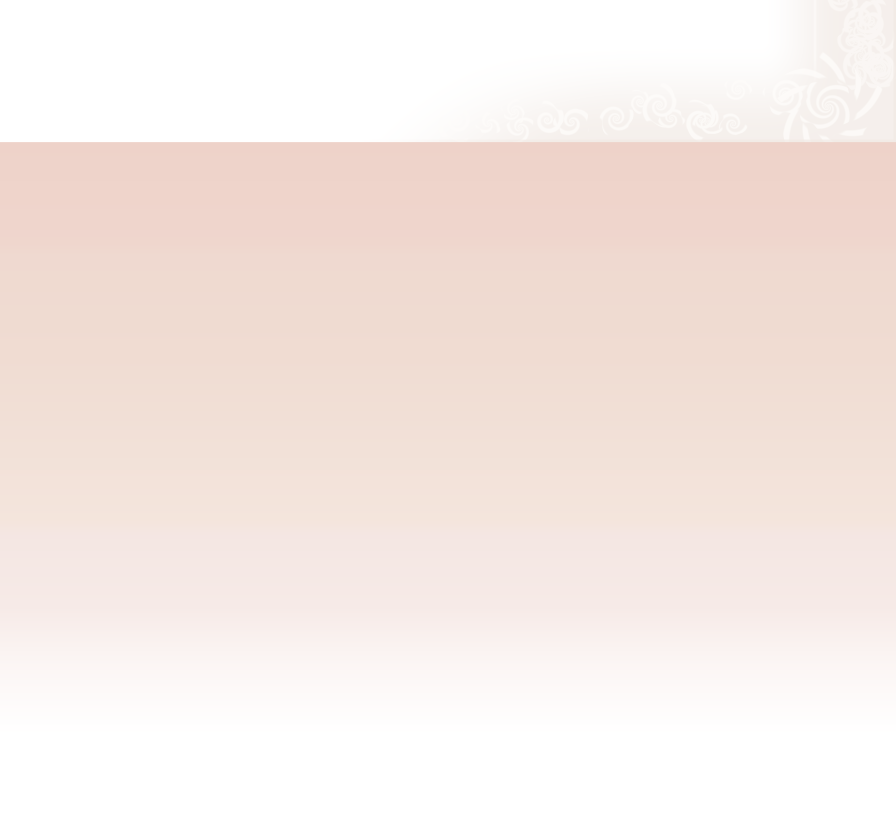
This background is drawn by a WebGL 2 fragment shader. Its source:

```glsl
#version 300 es
precision highp float;

uniform vec2 u_resolution;
out vec4 outColor;

const float TAU = 6.2831853;
const float EDGE = 0.827;
const vec3 WHITE = vec3(1.0);
const vec3 CREAM = vec3(0.956, 0.932, 0.916);
const vec3 IVORY = vec3(0.995, 0.988, 0.980);
const vec3 RULE = vec3(0.945, 0.915, 0.895);

// Blush colour in rgb, height on the canvas in w
const vec4 BLUSH[9] = vec4[9](
    vec4(0.933, 0.824, 0.788, 0.827), vec4(0.939, 0.838, 0.804, 0.705),
    vec4(0.936, 0.851, 0.814, 0.690), vec4(0.940, 0.863, 0.824, 0.565),
    vec4(0.956, 0.898, 0.865, 0.365), vec4(0.957, 0.903, 0.888, 0.350),
    vec4(0.965, 0.918, 0.906, 0.262), vec4(0.985, 0.960, 0.953, 0.200),
    vec4(1.000, 1.000, 1.000, 0.106));

float hash(float n) {
    return fract(sin(n * 91.345) * 4375.85);
}

float band(float x, float lo, float hi, float soft) {
    return smoothstep(lo - soft, lo + soft, x) * (1.0 - smoothstep(hi - soft, hi + soft, x));
}

vec3 blush(float height) {
    vec3 color = BLUSH[0].rgb;
    for (int i = 1; i < 9; i++) {
        float t = clamp((BLUSH[i - 1].w - height) / (BLUSH[i - 1].w - BLUSH[i].w), 0.0, 1.0);
        color = mix(color, BLUSH[i].rgb, t);
    }
    return color;
}

// Curling strokes that thin out towards a lobed rim
float scroll(vec2 p, float radius, float arms, float twist, float turn, float pixel) {
    float r = max(length(p), 0.0005);
    float angle = atan(p.y, p.x) + turn;
    float phase = arms * angle / TAU + twist * log(r / radius);
    float stroke = abs(fract(phase) - 0.5);
    float width = 0.25 - 0.13 * r / radius;
    float slope = length(vec2(arms / TAU, twist)) / r;
    float soft = max(0.04, slope * pixel);
    float lobes = radius * (0.88 + 0.12 * sin(angle * 5.0 + r / radius * 4.0));
    return (1.0 - smoothstep(width - soft, width + soft, stroke))
        * (1.0 - smoothstep(lobes - pixel, lobes + pixel, r));
}

// Scrolls with jittered places along a strip
float garland(vec2 p, vec2 start, vec2 end, float spread, float seed, float pixel) {
    float ink = 0.0;
    for (int i = 0; i < 15; i++) {
        float n = float(i) + seed;
        vec2 jitter = vec2(hash(n), hash(n + 31.0)) - 0.5;
        vec2 center = mix(start, end, float(i) / 14.0) + jitter * spread;
        float radius = mix(0.014, 0.030, hash(n + 57.0));
        float twist = mix(0.8, 1.4, hash(n + 83.0)) * (hash(n + 7.0) < 0.5 ? -1.0 : 1.0);
        float arms = 1.0 + floor(hash(n + 19.0) * 3.0);
        ink = max(ink, scroll(p - center, radius, arms, twist, hash(n + 43.0) * TAU, pixel));
    }
    return ink;
}

// Header coordinates: x runs left from the right side, y rises from the edge
vec3 header(vec2 p, float pixel) {
    float floorGlow = (1.0 - smoothstep(0.0, 0.125, p.y)) * (1.0 - smoothstep(0.38, 0.66, p.x + p.y));
    float sideGlow = 1.0 - smoothstep(0.065, 0.165, p.x);
    float glow = 1.0 - (1.0 - floorGlow) * (1.0 - sideGlow);
    vec3 color = mix(WHITE, CREAM, glow * 0.9);

    // Floral ornament
    vec2 rose = p - vec2(0.083, 0.043);
    float petals = scroll(rose, 0.070, 9.0, 1.6, 0.4, pixel);
    float heart = scroll(rose, 0.036, 4.0, -1.5, 1.2, pixel);
    float outside = smoothstep(0.034, 0.038, length(rose));
    float ink = max(petals * outside, heart);
    ink = max(ink, garland(p, vec2(0.15, 0.045), vec2(0.52, 0.012), 0.050, 3.0, pixel));
    ink = max(ink, garland(p, vec2(0.03, 0.080), vec2(0.05, 0.175), 0.045, 61.0, pixel) * 0.7);
    color = mix(color, IVORY, ink * 0.8 * smoothstep(0.0, 0.4, glow));

    // Panel rules
    color = mix(color, IVORY, band(p.x, 0.097, 0.100, pixel) * smoothstep(0.06, 0.11, p.y) * 0.6);
    color = mix(color, RULE, (1.0 - smoothstep(0.002, 0.002 + 2.0 * pixel, p.x)) * 0.7);
    float ruleFade = 1.0 - smoothstep(0.35, 0.68, p.x);
    return mix(color, RULE, (1.0 - smoothstep(0.002, 0.002 + 2.0 * pixel, p.y)) * ruleFade * 0.7);
}

void main() {
    float pixel = 1.0 / u_resolution.y;
    vec2 p = gl_FragCoord.xy * pixel;
    vec2 corner = vec2(u_resolution.x * pixel - p.x, p.y - EDGE);
    float above = smoothstep(-0.5 * pixel, 0.5 * pixel, corner.y);
    vec3 color = mix(blush(p.y), header(corner, pixel), above);
    outColor = vec4(color, 1.0);
}
```
